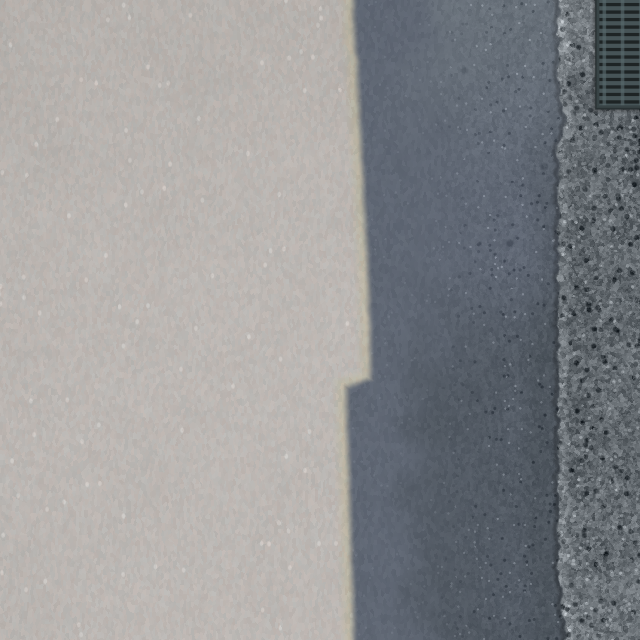
A Shadertoy shader for this texture:

```glsl
// Sunlit pavement with a stepped shadow, a rough concrete kerb and a drain grate.
#define SUN_COLOR vec3(0.738, 0.719, 0.704)
#define SUN_DIM vec3(0.695, 0.677, 0.660)
#define SHADE_COLOR vec3(0.375, 0.405, 0.455)
#define SHADE_DARK vec3(0.305, 0.335, 0.368)
#define KERB_COLOR vec3(0.385, 0.410, 0.430)
#define GRATE_COLOR vec3(0.235, 0.280, 0.290)
#define SHADOW_SOFT 0.008
#define GRAIN 0.035
#define GRATE_CORNER vec2(0.930, 0.829)
#define SLAT_STEP 0.0117
#define BAR_STEP 0.0285

vec2 hash2(vec2 p) {
    vec3 q = fract(vec3(p.xyx) * vec3(0.1031, 0.1030, 0.0973));
    q += dot(q, q.yzx + 33.33);
    return fract((q.xx + q.yz) * q.zy);
}

// Cellular noise: distance to the nearest seed and that seed's random value.
vec2 cells(vec2 p) {
    vec2 id = floor(p), f = fract(p), best = vec2(9.0, 0.0);
    for (int j = -1; j <= 1; j++)
    for (int i = -1; i <= 1; i++) {
        vec2 o = vec2(i, j);
        vec2 h = hash2(id + o + 57.0);
        float d = length(o + h - f);
        if (d < best.x) best = vec2(d, fract(h.x * 7.3 + h.y * 13.7));
    }
    return best;
}

// Broad, warped mottling from layered sines, about -1 to 1.
float mottle(vec2 p) {
    float sum = 0.0, amp = 0.5;
    for (int i = 0; i < 5; i++) {
        sum += amp * sin(p.x + 1.7 * sin(p.y * 0.8)) * cos(p.y + 1.3 * sin(p.x * 0.7));
        p = mat2(1.5, 1.1, -1.1, 1.5) * p + 2.3;
        amp *= 0.62;
    }
    return sum;
}

// Sparse round specks; density is the share of cells that hold one.
float specks(vec2 p, float density, float size) {
    vec2 c = cells(p);
    return step(1.0 - density, c.y) * (1.0 - smoothstep(size * 0.4, size, c.x));
}

// Signed distance to the shadow: positive inside, with a step at mid height.
float shadowField(vec2 p) {
    float upper = 0.552 + 0.023 * smoothstep(1.05, 0.42, p.y) + 0.003 * smoothstep(0.93, 0.90, p.y);
    float lower = 0.553 - 0.031 * p.y;
    float ledge = 0.395 + 0.35 * (p.x - 0.54) - p.y;
    return max(p.x - upper, min(p.x - lower, ledge));
}

float kerbEdge(float y) {
    float x = 0.872 + 0.012 * exp(-pow((y - 0.815) / 0.025, 2.0)) + 0.010 * smoothstep(0.12, 0.0, y);
    return x + 0.0015 * sin(y * 97.0) + 0.0015 * sin(y * 211.0 + 2.0 * sin(y * 53.0));
}

vec3 sunlitGround(vec2 p, float field) {
    float dim = 0.55 * smoothstep(0.45, 1.0, p.y) + 0.25 * smoothstep(0.2, 0.0, p.x);
    dim += 0.22 * mottle(p * vec2(13.0, 9.0));
    vec3 col = mix(SUN_COLOR, SUN_DIM, clamp(dim, 0.0, 1.0));
    vec2 grain = cells(p * vec2(210.0, 115.0));
    col += GRAIN * (grain.y - 0.5) + 0.012 * (cells(p * 95.0).y - 0.5);
    col += 0.018 * (hash2(floor(grain.yy * 991.0)).x - 0.5) * vec3(1.0, -0.4, -0.8);
    col += 0.07 * specks(p * vec2(70.0, 50.0), 0.04, 0.28);
    return col - vec3(0.0, 0.003, 0.055) * smoothstep(-0.025, -0.004, field);
}

vec3 shadedGround(vec2 p, float kerbDist) {
    float worn = smoothstep(0.60, 0.72, p.x + 0.06 * mottle(p * 15.0));
    float dark = worn * smoothstep(0.62, 0.40, p.y) * 0.75;
    dark += 0.55 * smoothstep(-0.07, -0.005, kerbDist) * smoothstep(0.95, 0.65, p.y);
    dark += 0.15 * mottle(p * vec2(19.0, 14.0));
    vec3 col = mix(SHADE_COLOR, SHADE_DARK, clamp(dark, 0.0, 1.0));
    col += vec3(0.035, 0.038, 0.025) * worn * smoothstep(0.65, 1.0, p.y);
    float rough = smoothstep(0.64, 0.80, p.x);
    col += GRAIN * (cells(p * vec2(190.0, 120.0)).y - 0.5) * (1.0 + 0.3 * rough);
    col += 0.035 * rough * (cells(p * 260.0).y - 0.5);
    col -= 0.10 * rough * specks(p * 110.0, 0.10, 0.38);
    col += 0.10 * (0.4 + rough) * specks(p * 125.0 + 9.0, 0.05, 0.32);
    return col - 0.065 * rough * specks(p * 32.0, 0.04, 0.26);
}

vec3 concreteKerb(vec2 p, float d) {
    vec3 col = KERB_COLOR + 0.035 * mottle(p * 28.0);
    col += 0.15 * (cells(p * 150.0).y - 0.5) + 0.11 * (cells(p * 270.0).y - 0.5);
    col += 0.05 * smoothstep(0.80, 0.95, p.y) + 0.035 * smoothstep(0.25, 0.0, p.y);
    col -= 0.19 * specks(p * 85.0, 0.17, 0.48);
    col += 0.16 * specks(p * 115.0 + 31.0, 0.10, 0.42);
    float lip = smoothstep(0.0, 0.003, d) * smoothstep(0.020, 0.008, d);
    return col + lip * (0.045 + 0.07 * cells(p * 100.0).y);
}

vec3 drainGrate(vec2 p) {
    vec2 q = p - GRATE_CORNER;
    float slat = abs(fract(q.y / SLAT_STEP) - 0.5);
    float bar = abs(fract(q.x / BAR_STEP) - 0.5) * BAR_STEP;
    vec3 col = mix(GRATE_COLOR * 1.18, GRATE_COLOR * 0.50, smoothstep(0.20, 0.36, slat));
    col = mix(col, GRATE_COLOR * 1.45, 0.65 * smoothstep(0.0040, 0.0015, bar));
    float rim = min(q.x, q.y);
    col = mix(GRATE_COLOR * 0.95, col, smoothstep(0.005, 0.008, rim));
    return col * mix(0.62, 1.0, smoothstep(0.0, 0.004, rim));
}

void mainImage(out vec4 fragColor, in vec2 fragCoord) {
    vec2 p = fragCoord / iResolution.xy;
    float aa = 1.0 / iResolution.y;

    // Ground and its soft shadow
    float field = shadowField(p) + 0.0015 * mottle(p * 60.0);
    float kerbDist = p.x - kerbEdge(p.y) + 0.004 * (cells(p * 90.0).x - 0.5);
    vec3 col = mix(sunlitGround(p, field), shadedGround(p, kerbDist),
                   smoothstep(-SHADOW_SOFT, SHADOW_SOFT, field));

    // Kerb with a dark seam
    col *= 1.0 - 0.22 * smoothstep(0.007, 0.0, abs(kerbDist + 0.003));
    col = mix(col, concreteKerb(p, kerbDist), smoothstep(-aa, aa, kerbDist));

    // Grate with a contact shade around it
    vec2 g = p - GRATE_CORNER;
    float inside = min(g.x, g.y);
    col *= 1.0 - 0.25 * smoothstep(-0.008, 0.0, inside);
    col = mix(col, drainGrate(p), smoothstep(-aa, aa, inside));
    fragColor = vec4(clamp(col, 0.0, 1.0), 1.0);
}
```
